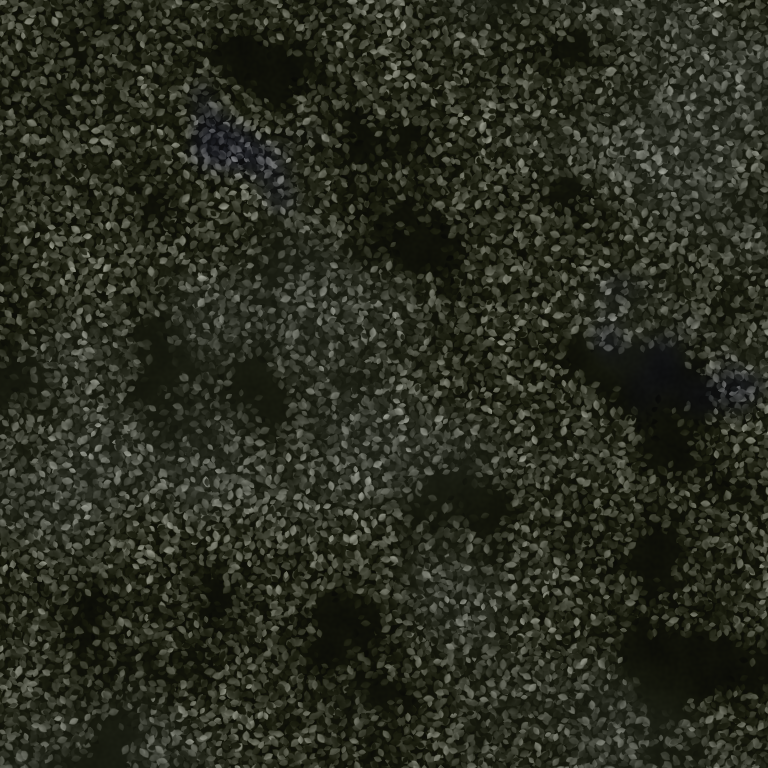
A Shadertoy shader for this texture:

```glsl
// Dark tree canopy from above: small soft leaves, shaded gaps and pale hazy crowns.

#define LEAVES 72.0       // leaf cells across the canvas
#define LAYERS 5          // stacked leaf layers
#define LEAF_LENGTH 0.50  // half length, in cells
#define LEAF_WIDTH 0.33   // half width, in cells
#define SOFTNESS 0.45     // blur of the leaf edges
#define CROWNS 5.5        // foliage clumps across the canvas
#define HAZE_SCALE 2.3    // pale patches across the canvas
#define SHADE 0.065       // tone of the deepest gaps
#define LEAF_DARK 0.10    // tone of the dullest leaf
#define LEAF_LIGHT 0.50   // tone of the brightest leaf

vec3 hash3(vec2 p) {
    vec3 q = fract(vec3(p.xyx) * vec3(0.1031, 0.1030, 0.0973));
    q += dot(q, q.yxz + 33.33);
    return fract((q.xxy + q.yzz) * q.zyx);
}

float gradDot(vec2 cell, vec2 offset, vec2 f) {
    float a = 6.2832 * hash3(cell + offset + 91.0).x;
    return dot(vec2(cos(a), sin(a)), f - offset);
}

// Gradient noise, roughly -0.7 to 0.7
float noise(vec2 p) {
    vec2 i = floor(p), f = fract(p);
    vec2 u = f * f * f * (f * (f * 6.0 - 15.0) + 10.0);
    float low = mix(gradDot(i, vec2(0, 0), f), gradDot(i, vec2(1, 0), f), u.x);
    float high = mix(gradDot(i, vec2(0, 1), f), gradDot(i, vec2(1, 1), f), u.x);
    return mix(low, high, u.y);
}

float crownHeight(vec2 uv) {
    return noise(uv * CROWNS + 3.7) + 0.6 * noise(uv * CROWNS * 2.3 + 17.0);
}

// Paints one layer of scattered leaves over the tone below it
float paintLeaves(float tone, vec2 uv, float depth) {
    vec2 shift = depth * vec2(37.37, 61.73) + 5.0;
    vec2 p = uv * LEAVES + shift;
    float soft = max(SOFTNESS, 2.0 * LEAVES / iResolution.y);

    for (int y = -1; y <= 1; y++)
    for (int x = -1; x <= 1; x++) {
        vec2 cell = floor(p) + vec2(x, y);
        vec3 place = hash3(cell + depth * 131.0);
        vec3 look = hash3(cell + depth * 173.0 + 400.0);
        vec2 centre = cell + 0.1 + 0.8 * place.xy;

        // Leaves thin out where the crowns sink into shade
        float height = crownHeight((centre - shift) / LEAVES);
        float cover = smoothstep(-0.46, -0.08, height + 0.12 * (1.0 - depth));
        if (look.z > cover) continue;

        // Pointed oval, turned at random
        float a = 6.2832 * place.z;
        vec2 q = mat2(cos(a), -sin(a), sin(a), cos(a)) * (p - centre);
        q /= vec2(LEAF_LENGTH, LEAF_WIDTH) * mix(0.7, 1.15, look.y);
        float shape = abs(q.y) + q.x * q.x;
        float mask = 1.0 - smoothstep(1.0 - soft, 1.0 + 0.4 * soft, shape);

        // Random light, a lit side and darkening with depth
        float light = mix(LEAF_DARK, LEAF_LIGHT, pow(look.x, 1.7));
        light *= (1.0 + 0.18 * q.y) * mix(0.55, 1.0, depth);
        light *= clamp(0.95 + 0.5 * height, 0.6, 1.25);
        tone = mix(tone, light, mask);
    }
    return tone;
}

void mainImage(out vec4 fragColor, in vec2 fragCoord) {
    vec2 uv = fragCoord / iResolution.y;

    // Leaves from the shaded floor upward
    float tone = SHADE + 0.02 * noise(uv * 30.0);
    for (int i = 0; i < LAYERS; i++) {
        tone = paintLeaves(tone, uv, float(i) / float(LAYERS - 1));
    }
    tone *= 1.0 + 0.22 * noise(uv * LEAVES * 2.2);

    // Pale haze over some crowns, deeper shade over others
    float patches = noise(uv * HAZE_SCALE + 8.3) + 0.4 * noise(uv * HAZE_SCALE * 3.0);
    float haze = smoothstep(-0.05, 0.45, patches);
    tone = mix(tone * 0.95, tone * 0.92 + 0.055, haze);

    // Olive green, greyer in the haze, with rare slate blue patches
    vec3 olive = vec3(-0.010, 0.0, -0.056);
    vec3 grey = vec3(-0.012, 0.0, -0.040);
    vec3 slate = vec3(-0.015, -0.010, 0.025);
    float blue = smoothstep(0.32, 0.60, noise(uv * 3.1 + 21.0) + 0.3 * noise(uv * 13.0));
    vec3 tint = mix(mix(olive, grey, haze), slate, 0.8 * blue);
    tint *= smoothstep(0.0, 0.12, tone);
    fragColor = vec4(clamp(tone + tint, 0.0, 1.0), 1.0);
}
```
